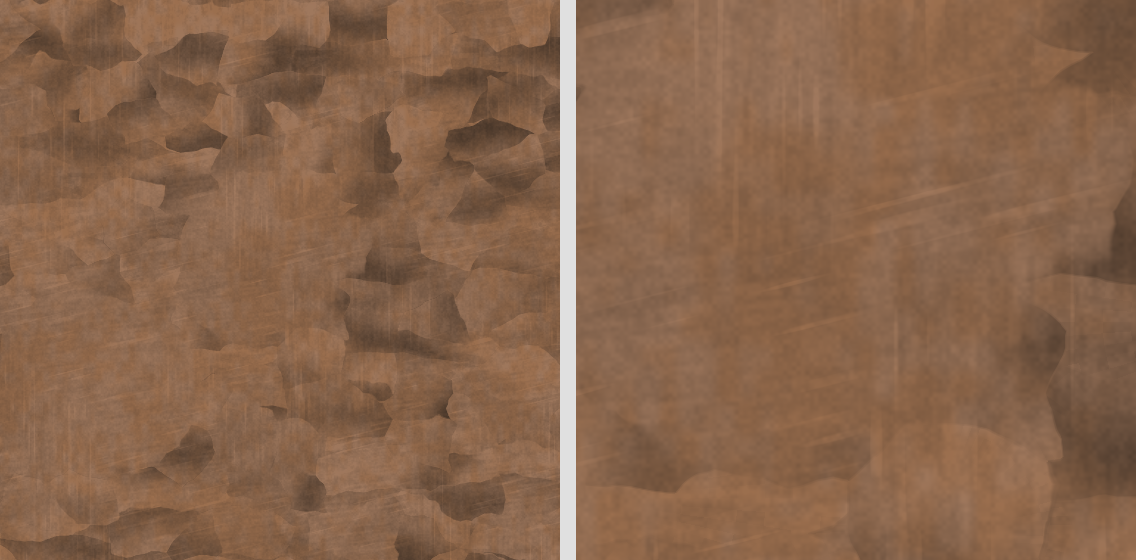
Left: the whole. Right: its middle third, enlarged.
A three.js fragment shader for this texture:

```glsl
// Worn brown hide built from overlapping ragged patches, each with its own soft
// dark smudge cut off by the patch border. Faceted Voronoi layers give the patches,
// two broad plain areas lie on top, and fine streaks, stains and scratches finish it.
varying vec2 vUv;

const vec3 DEEP = vec3(0.290, 0.218, 0.166);
const vec3 PALE = vec3(0.592, 0.446, 0.346);
const vec3 RUST = vec3(0.580, 0.414, 0.292);

const vec2 BLOCK_GRID = vec2(7.0, 10.0);   // patches across and up, per layer
const vec2 SLAB_GRID = vec2(3.6, 14.0);
const vec2 CHIP_GRID = vec2(10.0, 13.0);
const float SLAB_COVER = 0.50;
const float CHIP_COVER = 0.30;

const float BASE_TONE = 0.93;
const float PATCH_VARIATION = 0.24;
const float SMUDGE_STRENGTH = 0.80;
const vec2 SMUDGE_SIZE = vec2(0.150, 0.037);
const float PLAIN_TONE = 0.87;
const float FAN_STRENGTH = 0.17;
const float CLOUD_STRENGTH = 0.15;
const float GRAIN_STRENGTH = 0.13;
const float SCRATCH_STRENGTH = 0.15;
const float EDGE = 0.0010;                 // half width of a patch border

vec3 hash3(vec2 p) {
  vec3 v = fract(p.xyx * vec3(0.1031, 0.1030, 0.0973));
  v += dot(v, v.yxz + 33.33);
  return fract((v.xxy + v.yzz) * v.zyx);
}

// Straight interpolation keeps creases, which makes borders look cut
vec2 facetNoise(vec2 p) {
  vec2 i = floor(p), f = p - i;
  vec2 low = mix(hash3(i).xy, hash3(i + vec2(1.0, 0.0)).xy, f.x);
  vec2 high = mix(hash3(i + vec2(0.0, 1.0)).xy, hash3(i + 1.0).xy, f.x);
  return mix(low, high, f.y);
}

float softNoise(vec2 p) {
  vec2 i = floor(p), f = p - i;
  return facetNoise(i + f * f * (3.0 - 2.0 * f)).x;
}

vec2 raggedOffset(vec2 p) {
  return (facetNoise(p * 14.0) - 0.5) * 0.050 + (facetNoise(p * 37.0 + 9.0) - 0.5) * 0.022
       + (facetNoise(p * 90.0 + 27.0) - 0.5) * 0.005;
}

vec2 rotate(vec2 p, float angle) {
  float c = cos(angle), s = sin(angle);
  return vec2(c * p.x + s * p.y, c * p.y - s * p.x);
}

// Tone and opacity of one patch; q is the offset from its centre
vec2 patchShade(vec2 q, vec2 id, vec2 size, float cover) {
  vec3 h = hash3(id), k = hash3(id + 71.3);
  float turn = (h.x - 0.5) * 0.7 + step(0.80, h.y) * 1.1;
  vec2 offset = (vec2(h.y, k.z) - 0.5) * size * 0.9;
  vec2 s = rotate(q - offset, turn) / SMUDGE_SIZE;
  s.y += (softNoise(q * 18.0 + id * 3.7) - 0.5) * 0.9;
  float smudge = k.y * exp(-dot(s, s));
  // Stepped wedges fan out towards the rim
  float fan = softNoise(vec2(atan(q.y, q.x) * 9.0, length(q) * 12.0) + id * 5.1) - 0.5;
  fan += 0.6 * (hash3(vec2(floor(atan(q.y, q.x) * 14.0), floor(length(q) * 60.0)) + id).x - 0.5);
  fan *= smoothstep(0.03, 0.09, length(q));
  float tone = BASE_TONE + (k.x - 0.5) * PATCH_VARIATION
             - SMUDGE_STRENGTH * smudge + FAN_STRENGTH * fan;
  return vec2(tone, step(h.z, cover));
}

// Voronoi patches, blended with the neighbour only across the thin border
vec2 patchLayer(vec2 p, vec2 ragged, vec2 grid, float seed, float cover) {
  vec2 g = (p + ragged) * grid, cell = floor(g);
  vec2 nearSite = g, nextSite = g, nearId = cell, nextId = cell;
  float nearDist = 1e3, nextDist = 1e3;
  for (int y = -1; y <= 1; y++) {
    for (int x = -1; x <= 1; x++) {
      vec2 id = cell + vec2(float(x), float(y));
      vec2 site = id + 0.12 + 0.76 * hash3(id + seed).xy;
      float dist = dot(site - g, site - g);
      if (dist < nearDist) {
        nextDist = nearDist; nextSite = nearSite; nextId = nearId;
        nearDist = dist; nearSite = site; nearId = id;
      } else if (dist < nextDist) {
        nextDist = dist; nextSite = site; nextId = id;
      }
    }
  }
  vec2 across = (nextSite - nearSite) * grid;
  float border = 0.5 * (nextDist - nearDist) / max(length(across), 1e-4);
  vec2 inner = patchShade(p - nearSite / grid, nearId + seed * 2.0, 1.0 / grid, cover);
  vec2 outer = patchShade(p - nextSite / grid, nextId + seed * 2.0, 1.0 / grid, cover);
  return mix(outer, inner, 0.5 + 0.5 * smoothstep(0.0, EDGE, border));
}

// Broad calm area whose rim is sharp in places and faded in others
float plainArea(vec2 p, vec2 centre, vec2 radius) {
  float d = (length((p - centre) / radius) - 1.0) * min(radius.x, radius.y);
  float fade = 0.05 * smoothstep(0.4, 0.75, softNoise(p * 7.0 + 4.0));
  return 1.0 - smoothstep(-EDGE - fade, EDGE, d);
}

void main() {
  vec2 p = vUv, ragged = raggedOffset(p);

  // Patches from the bottom layer up
  float tone = patchLayer(p, ragged, BLOCK_GRID, 17.0, 1.0).x;
  vec2 slab = patchLayer(p, ragged * 0.6, SLAB_GRID, 43.0, SLAB_COVER);
  tone = mix(tone, slab.x, slab.y);
  vec2 chip = patchLayer(p, ragged * 0.7, CHIP_GRID, 89.0, CHIP_COVER);
  tone = mix(tone, chip.x, chip.y);
  float plain = max(plainArea(p + ragged, vec2(0.48, 0.525), vec2(0.175, 0.165)),
                    plainArea(p + ragged, vec2(0.16, 0.31), vec2(0.20, 0.18)));
  tone = mix(tone, PLAIN_TONE, plain);

  // Cloudy wear, then fine grain whose streaks change direction by zone
  tone += (softNoise(p * 6.0 + 31.0) - 0.5) * CLOUD_STRENGTH;
  float zone = smoothstep(0.35, 0.65, softNoise(p * 9.0 + 60.0));
  float streak = mix(softNoise(p * vec2(260.0, 22.0)),
                     softNoise(rotate(p, 0.12) * vec2(20.0, 250.0) + 50.0), zone);
  float grain = streak + softNoise(p * 380.0) + softNoise(p * 170.0 + 3.0)
              + softNoise(p * 50.0 + 7.0) - 2.0;
  tone += GRAIN_STRENGTH * grain;
  float upright = smoothstep(0.74, 0.95, softNoise(p * vec2(210.0, 15.0) + 20.0));
  float slanted = smoothstep(0.76, 0.95, softNoise(rotate(p, 0.25) * vec2(14.0, 220.0) + 80.0));
  tone += SCRATCH_STRENGTH * mix(upright, slanted, zone);

  // Rusty stains tint the pale leather
  float stain = 0.5 * softNoise(p * 11.0 + 15.0) + 0.5 * softNoise(p * vec2(85.0, 55.0));
  vec3 leather = mix(PALE, RUST, smoothstep(0.25, 0.75, stain));
  gl_FragColor = vec4(mix(DEEP, leather, clamp(tone, 0.0, 1.1)), 1.0);
}
```
